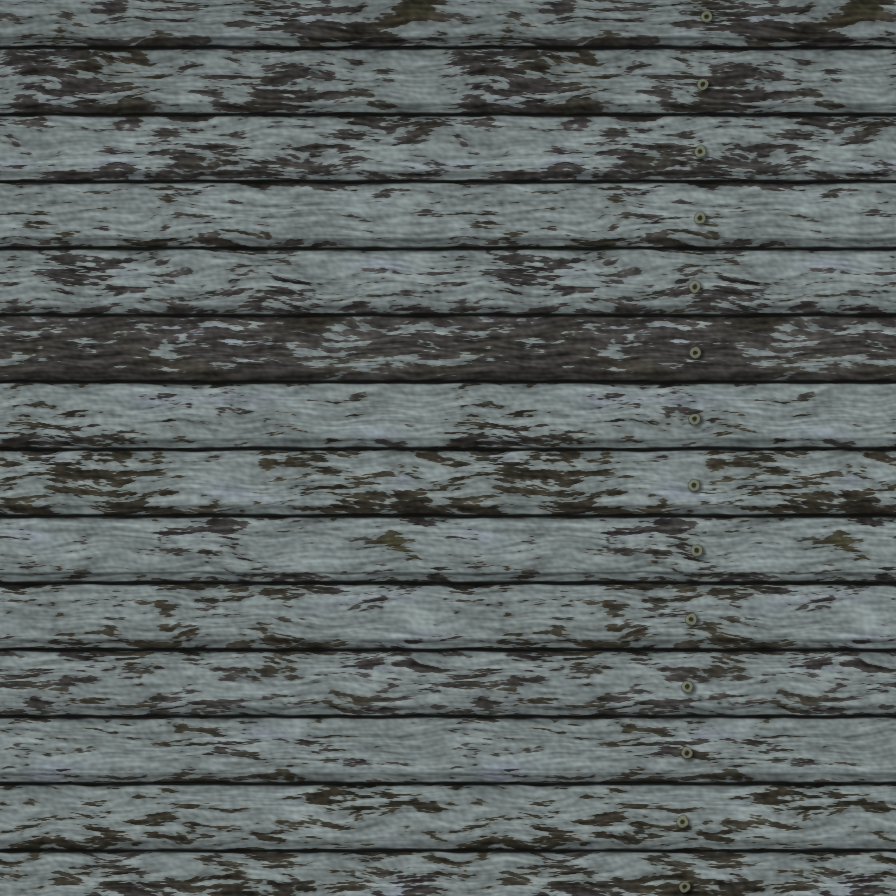
Give the GLSL for this texture, as a Shadertoy shader.

```glsl
// Weathered horizontal clapboards: grey-blue paint flaking off dark wood.
// Wear comes from stretched gradient noise that repeats twice across the canvas;
// each board has its own amount of wear, a lower lip, a black seam and one nail.

float hash(vec2 p) {
    vec3 q = fract(p.xyx * 0.1031);
    q += dot(q, q.yzx + 33.33);
    return fract((q.x + q.y) * q.z);
}

// Dot product of a random unit gradient at a lattice corner with the offset to it
float corner(vec2 cell, vec2 offset, float period) {
    float angle = 6.2832 * hash(vec2(mod(cell.x, period), cell.y + 71.0));
    return dot(vec2(cos(angle), sin(angle)), offset);
}

// Gradient noise, periodic in x
float noise(vec2 p, float period) {
    vec2 i = floor(p), f = p - i;
    vec2 u = f * f * f * (f * (f * 6.0 - 15.0) + 10.0);
    vec2 e = vec2(0.0, 1.0);
    float low = mix(corner(i, f, period), corner(i + e.yx, f - e.yx, period), u.x);
    float high = mix(corner(i + e, f - e, period), corner(i + 1.0, f - 1.0, period), u.x);
    return mix(low, high, u.y);
}

float fbm(vec2 p, float period) {
    float sum = 0.0, gain = 1.0;
    for (int k = 0; k < 4; k++) {
        sum += gain * noise(p, period);
        p = p * 2.0 + vec2(0.0, 17.3);
        period *= 2.0;
        gain *= 0.7;
    }
    return sum;
}

// Wear of each board, bottom to top
const float boardWear[14] = float[14](0.12, -0.02, -0.06, 0.14, 0.06, -0.06, 0.10,
                                      -0.14, 0.52, 0.02, -0.04, 0.08, 0.16, 0.18);

void mainImage(out vec4 fragColor, in vec2 fragCoord) {
    vec2 uv = fragCoord / iResolution.xy;
    float pixel = 13.395 / iResolution.y;
    float x = uv.x * 2.0;

    // Board layout: f runs from 0 at the lower seam to 1 at the upper one
    float v = (uv.y - 0.0508) * 13.395;
    v += 0.015 * noise(vec2(x * 7.0, floor(v + 0.5) * 5.0 + 0.4), 7.0);
    float board = floor(v), f = v - board;
    float seed = hash(vec2(board + 5.0, 3.7));
    float row = board * 41.0 + 90.0;

    // Grain bends gently and carries fine streaks
    float bend = f + 0.14 * noise(vec2(x * 6.0, f * 2.0 + row), 6.0);
    float streak = noise(vec2(x * 8.0, bend * 11.0 + row), 8.0)
                 + 0.8 * noise(vec2(x * 22.0, bend * 21.0 + row + 9.3), 22.0);
    float speck = noise(vec2(x * 70.0, f * 14.0 + x * 23.0 + row), 70.0);
    float broad = noise(vec2(x * 3.0, f * 1.3 + row), 3.0);
    float blotch = noise(vec2(x * 5.0, f * 2.0 + row + 20.0), 5.0);

    // Nail position and its surrounding stain, measured in board heights
    vec2 nailAt = vec2(mix(0.764, 0.788, uv.y) + 0.01 * (seed - 0.5), 0.43 + 0.06 * seed);
    vec2 toNail = vec2((uv.x - nailAt.x) * 13.395, f - nailAt.y);
    float stain = exp(-dot(toNail * vec2(0.9, 3.5), toNail * vec2(0.9, 3.5)));

    // An occasional knot, once per repeat
    float knotX = fract(x - hash(vec2(board + 9.0, 8.3)) + 0.5) - 0.5;
    vec2 toKnot = vec2(knotX * 6.7 * 3.2, (f - 0.62) * 5.0);
    float knot = step(0.55, seed) * exp(-dot(toKnot, toKnot));

    // Flaking: paint thins gradually, then breaks off where the field turns negative
    float wear = boardWear[clamp(int(board) + 1, 0, 13)];
    float flake = 0.85 * fbm(vec2(x * 9.0, bend * 5.5 + row), 9.0) + 0.28 * streak;
    flake += 0.31 - wear + 0.65 * broad - 0.15 * stain - 0.7 * knot;
    flake -= 0.20 * smoothstep(0.30, 0.06, f) + 0.14 * smoothstep(0.88, 0.98, f);
    float soft = 0.07 + pixel;
    float paintMask = 0.62 * smoothstep(-soft, soft, flake) + 0.38 * smoothstep(-0.35, 0.4, flake);

    // Paint, with rare faintly bluish patches
    vec3 paint = mix(vec3(0.45, 0.487, 0.485), vec3(0.43, 0.455, 0.51),
                     0.5 * smoothstep(0.28, 0.55, blotch));
    paint *= 1.0 + 0.27 * streak + 0.16 * speck + 0.16 * blotch;

    // Bare wood, brown to olive grey
    vec3 wood = mix(vec3(0.215, 0.205, 0.17), vec3(0.235, 0.228, 0.22),
                    smoothstep(0.3, 0.8, hash(vec2(board + 2.0, 6.1)) + blotch));
    wood = mix(wood, vec3(0.225, 0.22, 0.14), 0.6 * knot);
    wood *= 1.0 + 0.5 * streak + 0.25 * speck + 0.3 * broad;
    vec3 color = mix(wood, paint, paintMask);

    // Lower lip, its crease, and shadow cast from the board above
    color *= mix(1.0, 0.78, smoothstep(0.18, 0.10, f));
    float crease = smoothstep(0.03 + pixel, 0.0, abs(f - 0.14 - 0.03 * streak));
    color *= 1.0 - (0.1 + 0.3 * seed) * crease;
    color *= 1.0 - 0.22 * smoothstep(0.88, 1.0, f);
    color *= 1.02 - 0.1 * smoothstep(0.8, 1.0, uv.y);

    // Nail head: pale olive ring with a dark centre, shaded on its lower right
    float r = length(toNail + vec2(0.0, 0.02 * speck));
    float shade = smoothstep(0.14, 0.06, length(toNail - vec2(0.035, -0.035)));
    color *= 1.0 - 0.45 * shade;
    float head = smoothstep(0.09 + pixel, 0.09 - pixel, r);
    float ring = smoothstep(0.025 + pixel, 0.01, abs(r - 0.06));
    vec3 nail = mix(vec3(0.15, 0.15, 0.11), vec3(0.46, 0.48, 0.39), ring);
    color = mix(color, nail, 0.8 * head);

    // Black seam between boards
    float seam = smoothstep(0.035 + pixel, 0.01, min(f, 1.0 - f) + 0.015 * streak);
    color = mix(color, vec3(0.05, 0.055, 0.05), 0.92 * seam);
    fragColor = vec4(clamp(color, 0.0, 1.0), 1.0);
}
```
